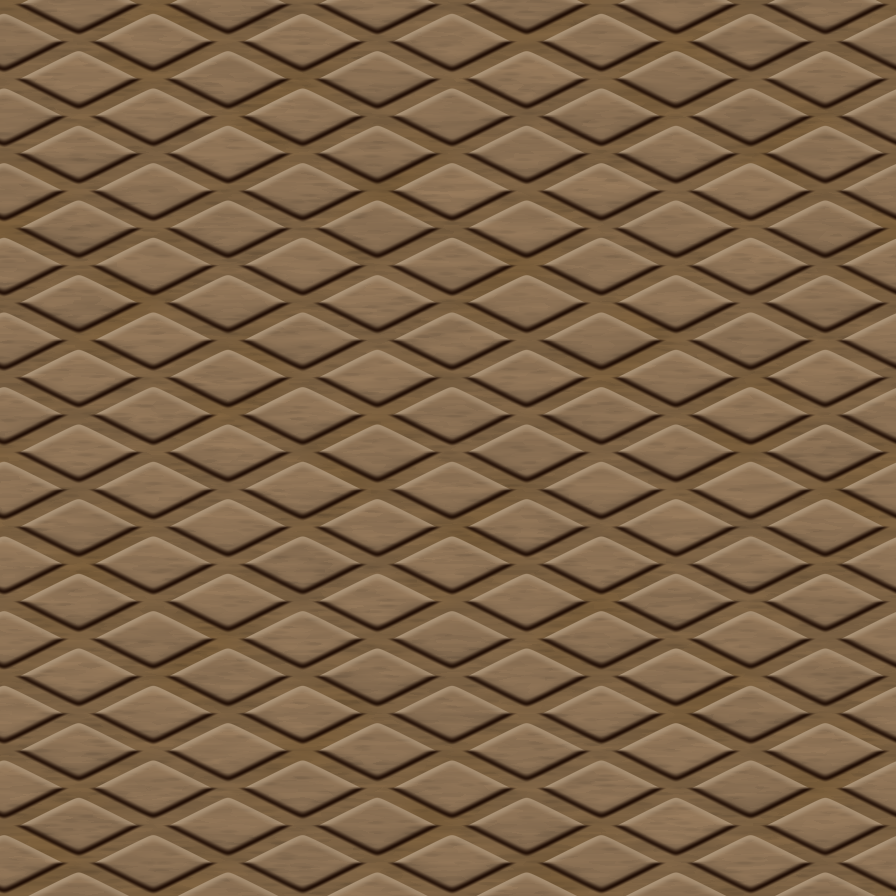
Write a Shadertoy shader that draws this pattern.

```glsl
const float TAU = 6.2831853;
const vec2 REPEATS = vec2(6.0, 12.0);
const vec2 LATTICE_ORIGIN = vec2(0.527, -0.055);
const vec2 HALF_SIZE = vec2(0.0655, 0.0328);

const vec3 FACE = vec3(0.545, 0.440, 0.328);
const vec3 GROOVE = vec3(0.480, 0.378, 0.262);
const vec3 OCHRE = vec3(0.455, 0.340, 0.190);
const vec3 HIGHLIGHT = vec3(0.680, 0.590, 0.480);
const vec3 UMBER = vec3(0.110, 0.040, 0.008);

vec2 hash2(vec2 p) {
    vec3 q = fract(p.xyx * vec3(0.1031, 0.1030, 0.0973));
    q += dot(q, q.yzx + 33.33);
    return fract((q.xx + q.yz) * q.zy);
}

// Distance to the nearest cell point and that cell's random tone, wrapping at 1.
vec2 cellular(vec2 p, vec2 cells) {
    vec2 g = p * cells;
    vec2 base = floor(g);
    vec2 nearest = vec2(8.0, 0.0);
    for (int y = -1; y <= 1; y++) {
        for (int x = -1; x <= 1; x++) {
            vec2 cell = base + vec2(x, y);
            vec2 rnd = hash2(mod(cell, cells));
            float dist = length(cell + rnd - g);
            if (dist < nearest.x) nearest = vec2(dist, fract(rnd.x * 7.0 + rnd.y * 13.0));
        }
    }
    return nearest;
}

// Layered sines with whole frequencies give wavy horizontal bands.
float growthBands(vec2 p) {
    float sum = 0.0;
    float freq = 19.0;
    for (int i = 0; i < 4; i++) {
        float k = float(i);
        float bend = 1.6 * sin(TAU * (p.x * (2.0 + k) + p.y * 5.0) + k)
                   + 0.9 * sin(TAU * (p.x * (7.0 + k) - p.y * 9.0) + 2.0 * k);
        sum += sin(TAU * p.y * freq + bend) / (1.0 + 0.4 * k);
        freq = floor(freq * 1.9);
    }
    return sum / 2.6;
}

// Signed tone of the wood: bands, fine fibres and short dark pores.
float woodGrain(vec2 p, float bandAmount) {
    vec2 fibre = cellular(p, vec2(36.0, 260.0));
    vec2 pore = cellular(p + 0.37, vec2(30.0, 150.0));
    float pores = (1.0 - smoothstep(0.12, 0.42, pore.x)) * step(0.6, pore.y);
    return bandAmount * growthBands(p) + 0.055 * (fibre.y - 0.5) - 0.06 * pores;
}

// Rhombus distance, with the top and bottom corners softened.
float rhombus(vec2 p, vec2 halfSize, float softness) {
    vec2 a = vec2(sqrt(p.x * p.x + softness * softness), abs(p.y));
    return (dot(a, halfSize.yx) - halfSize.x * halfSize.y) / length(halfSize);
}

float falloff(float width, float dist) {
    return 1.0 - smoothstep(0.0, width, dist);
}

void mainImage(out vec4 fragColor, in vec2 fragCoord) {
    vec2 uv = fragCoord / iResolution.xy;
    float aa = 0.7 / min(iResolution.x, iResolution.y);

    // Staggered lattice: its diagonals form a plain integer grid.
    vec2 q = uv * REPEATS - LATTICE_ORIGIN;
    vec2 diagonal = vec2(q.x + q.y, q.x - q.y);
    vec2 id = floor(diagonal + 0.5);
    vec2 f = diagonal - id;
    vec2 local = 0.5 * vec2(f.x + f.y, f.x - f.y) / REPEATS;
    vec2 tileId = mod(vec2(id.x + id.y, id.x - id.y), 2.0 * REPEATS);
    vec2 rnd = hash2(tileId + 3.0);

    float d = rhombus(local, HALF_SIZE, 0.004);
    float inside = 1.0 - smoothstep(-aa, aa, d);
    float upper = smoothstep(-0.002, 0.002, local.y);
    float rightSide = smoothstep(-0.02, 0.02, local.x);
    float darkness = mix(0.86, 0.96, rightSide) * (1.0 - upper);

    // Recessed groove with the shadow cast below each raised tile.
    float stain = 0.5 + 0.25 * sin(TAU * (2.0 * uv.x + 3.0 * uv.y))
                + 0.25 * sin(TAU * (5.0 * uv.x - 4.0 * uv.y) + 1.3);
    vec3 groove = mix(GROOVE, OCHRE, 0.55 * stain * stain);
    groove *= 1.0 + woodGrain(uv, 0.065);
    groove = mix(groove, UMBER, darkness * falloff(0.0042, max(d, 0.0)));

    // Pillowed tile face with a lit upper bevel and a dark lower bevel.
    float depth = max(-d, 0.0);
    vec3 face = FACE * (0.975 + 0.05 * rnd.x + 0.9 * local.y);
    face *= 1.0 + woodGrain(uv + rnd, 0.03 + 0.03 * rnd.y);
    float lit = upper * mix(0.9, 0.7, rightSide);
    face = mix(face, HIGHLIGHT, lit * falloff(0.0095, depth));
    face = mix(face, face * 0.88, (1.0 - upper) * falloff(0.014, depth));
    face = mix(face, UMBER, darkness * falloff(0.0062, depth));

    fragColor = vec4(mix(groove, face, inside), 1.0);
}
```
